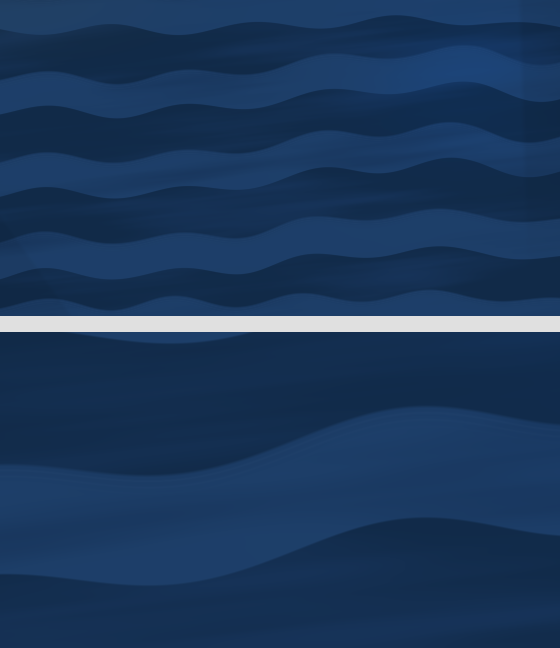
Top, the full canvas; bottom, a detail of the centre.
This background is drawn by a WebGL 1 fragment shader. Its source:

```glsl
precision highp float;
uniform vec2 u_resolution;

#define DARK vec3(0.066, 0.165, 0.283)
#define MID vec3(0.088, 0.200, 0.348)
#define LIGHT vec3(0.114, 0.245, 0.410)
#define GLOW vec3(-0.005, 0.022, 0.065)
#define ROWS 5
#define ROW_SPACING 0.258
#define BAND_HEIGHT 0.115
#define WAVE_LENGTH 0.45
#define WAVE_HEIGHT 0.019
#define RIDGE_GAP 0.0068
#define RIDGE_GAIN 0.010
#define TAU 6.28318

float hash(vec2 p) {
  vec3 q = fract(p.xyx * vec3(0.1031, 0.1030, 0.0973));
  q += dot(q, q.yzx + 33.33);
  return fract((q.x + q.y) * q.z);
}

float noise(vec2 p) {
  vec2 i = floor(p), f = fract(p);
  f = f * f * (3.0 - 2.0 * f);
  return mix(mix(hash(i), hash(i + vec2(1.0, 0.0)), f.x),
             mix(hash(i + vec2(0.0, 1.0)), hash(i + 1.0), f.x), f.y);
}

float fbm(vec2 p) {
  float sum = 0.0, gain = 0.54;
  for (int i = 0; i < 4; i++) {
    sum += gain * noise(p);
    p = p * vec2(1.7, 2.1) + 17.3;
    gain *= 0.5;
  }
  return sum;
}

// Height of a band's lower edge, measured downwards
float lowerEdge(float row, float x) {
  float offCentre = row - 2.0;
  float base = 0.095 + ROW_SPACING * row - 0.055 * smoothstep(3.0, 4.0, row);
  float rise = (0.09 - 0.015 * offCentre * offCentre) * smoothstep(0.45, 1.35, x);
  float droop = 0.03 * smoothstep(1.5, 1.78, x);
  float crest = 0.15 + 0.2 * max(0.0, 1.0 - row);
  float phase = TAU * (x - crest) / (WAVE_LENGTH - 0.012 * row);
  float swell = WAVE_HEIGHT * (0.75 + 0.5 * noise(vec2(x * 2.5, row * 7.0)));
  return base - rise + droop - swell * cos(phase);
}

void main() {
  vec2 p = gl_FragCoord.xy / u_resolution.y;
  p.y = 1.0 - p.y;
  float soft = max(0.0015, 0.75 / u_resolution.y);

  // Wave bands, with fine ridges fading in below each upper edge
  float band = 0.0, ridges = 0.0, depth = 0.0;
  for (int i = 0; i < ROWS; i++) {
    float row = float(i);
    float bottom = lowerEdge(row, p.x);
    float thickness = BAND_HEIGHT + 0.014 * (noise(vec2(p.x * 1.8, row * 5.0 + 3.0)) - 0.5);
    float below = p.y - bottom + thickness;
    float inside = smoothstep(-soft, soft * 2.0, below) * smoothstep(soft, -soft, p.y - bottom);
    float gap = RIDGE_GAP * (0.8 + 0.4 * noise(vec2(p.x * 3.0, row)));
    float ridge = pow(0.5 + 0.5 * cos(TAU * below / gap), 3.0);
    band += inside;
    depth += inside * smoothstep(-0.01, 0.03, below);
    ridges += inside * ridge * smoothstep(gap * 4.0, gap, below);
  }

  // Long tilted brush streaks
  float streak = fbm(vec2(p.x * 1.3, (p.y + 0.11 * p.x) * 13.0));
  float wash = fbm(p * vec2(1.6, 4.0) + 9.0);
  float tone = mix(streak, wash, 0.4);
  vec3 trough = mix(DARK, MID, smoothstep(0.46, 0.76, tone));
  vec3 crest = mix(MID, LIGHT, smoothstep(0.15, 0.55, tone) * (0.6 + 0.4 * depth));
  vec3 color = mix(trough, crest, band) + RIDGE_GAIN * ridges;

  // Blue glow on the right, greyer corner at upper left
  vec2 fromGlow = (p - vec2(1.47, 0.27)) / vec2(0.32, 0.24);
  color += GLOW * exp(-dot(fromGlow, fromGlow)) * (0.3 + 0.9 * streak);
  color += vec3(0.014, 0.006, -0.016) * smoothstep(0.7, 0.0, length(p * vec2(0.8, 2.5)));

  // Faint worn veils along a right seam and a lower left crease
  float seam = smoothstep(-0.012, 0.012, p.x - 1.645 - 0.03 * p.y);
  float crease = smoothstep(-0.01, 0.02, p.y - 0.68 - 1.4 * p.x);
  color *= 1.0 - 0.07 * seam * smoothstep(1.0, 0.3, p.y) - 0.05 * crease;

  gl_FragColor = vec4(color, 1.0);
}
```
